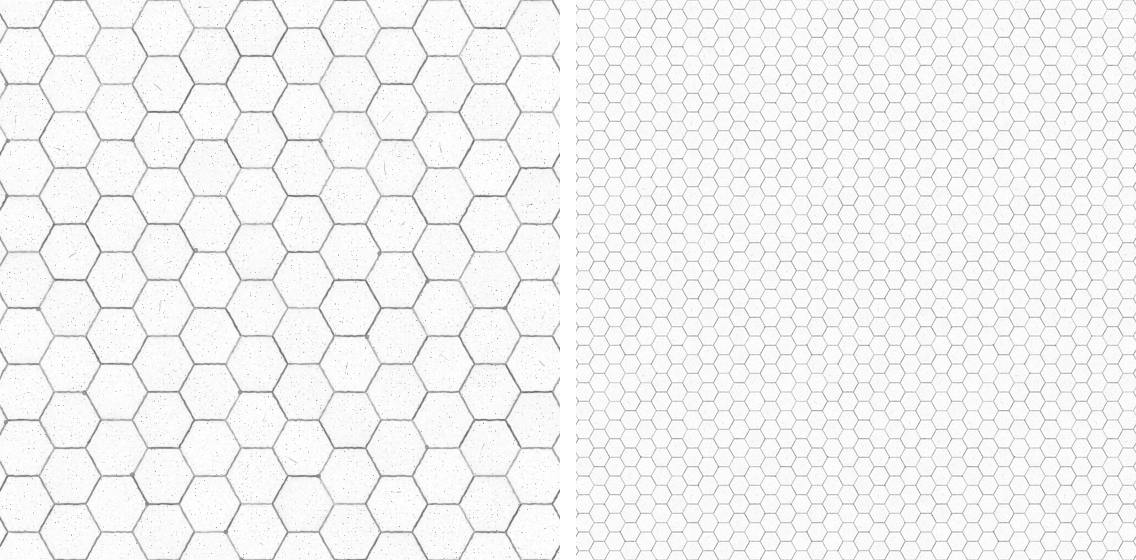
Left, the tile; right, the same tile 3 across and 3 down.
Reproduce this pattern procedurally as a WebGL 2 fragment shader.

```glsl
#version 300 es
precision highp float;
// White hexagonal tiles, flat side up, with thin grey joints whose tone differs per edge.
// Hexagons come from two interleaved lattices; specks are jittered points in wrapped
// cells, and every hash key is taken modulo the canvas so the whole sheet tiles.

uniform vec2 u_resolution;
out vec4 fragColor;

const vec2  REPEATS       = vec2(6.0, 10.0);   // lattice periods, two tiles in each
const vec2  LATTICE_SHIFT = vec2(0.25, 0.0);
const float WHITE         = 0.985;
const float JOINT_DARK    = 0.45;
const float JOINT_LIGHT   = 0.74;
const float JOINT_HALF    = 0.016;  // in tile heights
const float JOINT_SOFT    = 0.007;
const float JOINT_WOBBLE  = 0.014;
const float SHADE_DEPTH   = 0.065;  // soft grey beside the joints
const float SHADE_REACH   = 0.055;
const float GRAIN         = 0.035;
const float GRAIN_CELLS   = 384.0;
const float WOBBLE_CELLS  = 180.0;
const float SPECK_CELLS   = 128.0;  // coarse layer; the fine one doubles it
const float SPECK_DEPTH   = 0.42;
const float CHIP_CHANCE   = 0.07;
const float SCRATCH_CHANCE = 0.25;
const float TAU = 6.2831853;
const vec2  HEX_SCALE = vec2(1.7320508, 1.0);  // period units to regular hexagons

vec3 hash3(vec2 key) {
    vec3 q = fract(key.xyx * vec3(0.1031, 0.1030, 0.0973));
    q += dot(q, q.yxz + 33.33);
    return fract((q.xxy + q.yzz) * q.zyx);
}

// Smooth noise from hashed cell corners, wrapping after the given cell count
vec3 wrappedNoise(vec2 uv, float cells) {
    vec2 p = uv * cells, i = floor(p), f = p - i;
    f = f * f * (3.0 - 2.0 * f);
    vec3 low  = mix(hash3(mod(i, cells)), hash3(mod(i + vec2(1, 0), cells)), f.x);
    vec3 high = mix(hash3(mod(i + vec2(0, 1), cells)), hash3(mod(i + vec2(1, 1), cells)), f.x);
    return mix(low, high, f.y);
}

// Broad mottling from sines with whole frequencies
float mottle(vec2 uv) {
    vec2 t = TAU * uv;
    return (sin(5.0 * t.x + 3.0 * t.y + sin(4.0 * t.y)) + sin(7.0 * t.y - 4.0 * t.x + 2.0 * sin(3.0 * t.x))) * 0.5;
}

// One jittered speck per cell, kept well inside it
float specks(vec2 uv, float cells, float chance, float radius) {
    vec2 p = uv * cells, i = mod(floor(p), cells);
    vec3 place = hash3(i + 17.0), kind = hash3(i + 403.0);
    float soft = 0.5 * cells / u_resolution.y;
    float r = radius * mix(0.6, 1.25, kind.y);
    float dist = length(fract(p) - mix(vec2(0.22), vec2(0.78), place.xy));
    float dotMask = 1.0 - smoothstep(r - soft, r + soft, dist);
    return dotMask * step(kind.x, chance) * mix(0.2, 1.0, kind.z * kind.z);
}

float segmentDistance(vec2 p, vec2 halfSpan) {
    float t = clamp(dot(p, halfSpan) / dot(halfSpan, halfSpan), -1.0, 1.0);
    return length(p - t * halfSpan);
}

void main() {
    vec2 uv = gl_FragCoord.xy / u_resolution;
    float pixel = REPEATS.y / u_resolution.y;
    vec3 rough = wrappedNoise(uv, WOBBLE_CELLS);

    // Nearest tile centre, with slightly rough outlines
    vec2 g = uv * REPEATS - LATTICE_SHIFT + (rough.xy - 0.5) * JOINT_WOBBLE / HEX_SCALE;
    vec2 a = round(g), b = floor(g) + 0.5;
    vec2 da = (g - a) * HEX_SCALE, db = (g - b) * HEX_SCALE;
    bool useA = dot(da, da) < dot(db, db);
    vec2 centre = useA ? a : b;
    vec2 local = useA ? da : db;
    vec2 side = vec2(local.x < 0.0 ? -1.0 : 1.0, local.y < 0.0 ? -1.0 : 1.0);
    vec2 q = abs(local);
    vec2 tileKey = mod(centre * 2.0, REPEATS * 2.0);
    vec3 tile = hash3(tileKey + 71.0), mark = hash3(tileKey + 233.0);

    // Nearest edge, keyed by its midpoint so both neighbours agree
    float flatEdge = 0.5 - q.y, slantEdge = 0.5 - dot(q, vec2(0.8660254, 0.5));
    float edge = min(flatEdge, slantEdge);
    vec2 toMiddle = side * (flatEdge < slantEdge ? vec2(0.0, 0.5) : vec2(0.25));
    vec3 edgeHash = hash3(mod((centre + toMiddle) * 4.0, REPEATS * 4.0) + 5.0);

    // Tile face: tone, mottling, grain and shading toward some edges
    float tone = WHITE + (tile.x - 0.5) * 0.008 + 0.004 * mottle(uv);
    tone += (wrappedNoise(uv, GRAIN_CELLS).x - 0.5) * GRAIN;
    tone -= SHADE_DEPTH * mix(0.25, 1.0, edgeHash.y * tile.y) * exp(-edge / SHADE_REACH);

    // Specks everywhere, denser in a dusty patch on some tiles
    vec2 patchOffset = local - (mark.xy - 0.5) * 0.5;
    float dust = step(0.55, tile.z) * exp(-dot(patchOffset, patchOffset) * 18.0);
    tone -= SPECK_DEPTH * specks(uv, SPECK_CELLS, 0.38, 0.11);
    tone -= 0.6 * SPECK_DEPTH * specks(uv, SPECK_CELLS * 2.0, 0.06 + 0.35 * dust, 0.18);

    // Short broken scratch on a few tiles
    float angle = TAU * tile.x;
    vec2 span = vec2(cos(angle), sin(angle)) * mix(0.04, 0.12, mark.y);
    float scratch = segmentDistance(local + (mark.yx - 0.5) * 0.45, span);
    tone -= 0.28 * step(mark.z, SCRATCH_CHANCE) * rough.z * (1.0 - smoothstep(0.0, 0.01 + 0.5 * pixel, scratch));

    // Joint
    float soft = JOINT_SOFT + 0.5 * pixel;
    float joint = 1.0 - smoothstep(JOINT_HALF - soft, JOINT_HALF + soft, edge);
    float jointTone = mix(JOINT_DARK, JOINT_LIGHT, edgeHash.x) + (rough.z - 0.5) * 0.16;
    tone = mix(tone, jointTone, joint);

    // Small ringed chip at a few corners
    vec2 corner = side * (q.x - q.y * 0.57735 > 0.3849 * 0.75 ? vec2(1.0 / 3.0, 0.0) : vec2(1.0 / 6.0, 0.5));
    vec3 chipHash = hash3(mod(round((centre + corner) * 6.0), REPEATS * 6.0) + 97.0);
    float chipDist = length(local - corner * HEX_SCALE - (chipHash.yz - 0.5) * 0.07);
    float chip = 1.0 - smoothstep(0.008, 0.018 + 0.5 * pixel, abs(chipDist - 0.024));
    tone = mix(tone, 0.52, 0.75 * chip * step(chipHash.x, CHIP_CHANCE));

    fragColor = vec4(vec3(clamp(tone, 0.0, 1.0)), 1.0);
}
```
